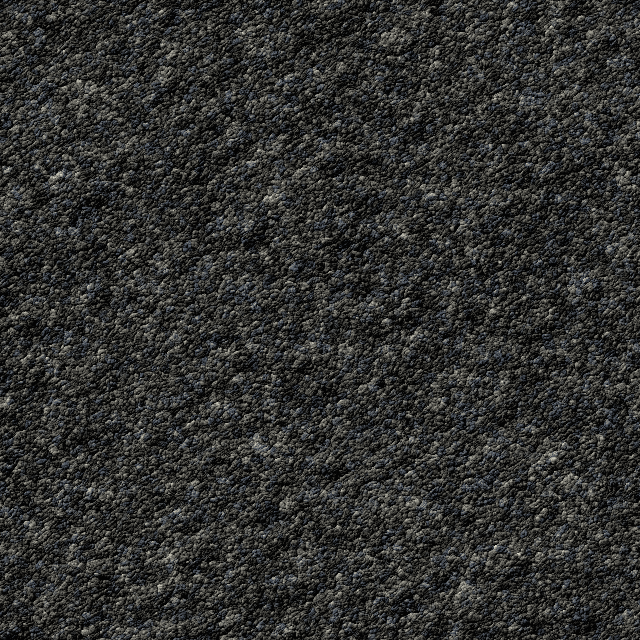
Write a three.js fragment shader that draws this texture.

```glsl
varying vec2 vUv;

const vec2 LIGHT_DIR = vec2(-0.55, 0.835);   // from the upper left
const vec2 GRAIN_STRETCH = vec2(0.85, 1.0);  // chips run across the light
const float COARSE_COUNT = 98.0;
const float MEDIUM_COUNT = 180.0;
const float FINE_COUNT = 300.0;
const float GRIT_COUNT = 420.0;
const float CLUMP_COUNT = 38.0;
const float PATCH_COUNT = 7.0;
const float FLECK_COUNT = 48.0;
const float WARP_COUNT = 80.0;
const float WARP_AMOUNT = 0.004;
const float EDGE_SHARPNESS = 45.0;
const float GAP_WIDTH = 0.28;
const float BASE_TONE = 0.152;
const float CONTRAST = 0.185;
const float SHADOW_SOFTNESS = 0.0012;
const vec3 WARM_STONE = vec3(1.02, 1.01, 0.94);
const vec3 BLUE_STONE = vec3(0.91, 1.0, 1.13);

float hash(vec2 p) {
  return fract(sin(dot(p, vec2(127.1, 311.7))) * 43758.5453);
}

vec2 hash2(vec2 p) {
  return vec2(hash(p), hash(p + 41.3));
}

float noise(vec2 p) {
  vec2 cell = floor(p);
  vec2 t = fract(p);
  t = t * t * (3.0 - 2.0 * t);
  float low = mix(hash(cell), hash(cell + vec2(1.0, 0.0)), t.x);
  float high = mix(hash(cell + vec2(0.0, 1.0)), hash(cell + 1.0), t.x);
  return mix(low, high, t.y);
}

// Softly blended cells: x = slope to light, y = stone tone, z = gap, w = tint
vec4 grains(vec2 p) {
  vec2 cell = floor(p);
  vec3 sum = vec3(0.0);
  float total = 0.0;
  float nearest = 9.0;
  float second = 9.0;
  for (int j = -1; j <= 1; j++) {
    for (int i = -1; i <= 1; i++) {
      vec2 id = cell + vec2(float(i), float(j));
      vec2 offset = p - id - hash2(id);
      float d = dot(offset, offset);
      float weight = exp(-EDGE_SHARPNESS * d);
      float stone = hash(id + 17.7);
      sum += weight * vec3(offset.y, stone * stone * stone - 0.25, hash(id + 73.1));
      total += weight;
      second = min(second, max(nearest, d));
      nearest = min(nearest, d);
    }
  }
  sum /= total;
  float gap = 1.0 - smoothstep(0.0, GAP_WIDTH, sqrt(second) - sqrt(nearest));
  return vec4(sum.xy, gap - 0.35, sum.z);
}

// Bumps, lit along the y axis of the light frame
float bumpRelief(vec2 p) {
  vec2 halfStep = vec2(0.0, 0.4);
  return noise(p + halfStep) - noise(p - halfStep);
}

void main() {
  // Frame with y pointing to the light, slightly warped
  vec2 across = vec2(LIGHT_DIR.y, -LIGHT_DIR.x);
  vec2 p = vec2(dot(vUv, across), dot(vUv, LIGHT_DIR));
  vec2 warp = vec2(noise(p * WARP_COUNT), noise(p * WARP_COUNT + 31.7)) - 0.5;
  p = (p + warp * WARP_AMOUNT) * GRAIN_STRETCH;

  // Three sizes of stone
  vec4 coarse = grains(p * COARSE_COUNT);
  vec4 medium = grains(p * MEDIUM_COUNT + 19.3);
  vec4 fine = grains(p * FINE_COUNT + 57.9);

  float relief = dot(coarse.xyz, vec3(1.05, 0.85, -0.65));
  relief += dot(medium.xyz, vec3(1.35, 0.95, -0.5));
  relief += dot(fine.xyz, vec3(1.1, 1.0, -0.2));

  // Sandy grit and shallow clumps
  relief += 0.9 * bumpRelief(p * GRIT_COUNT);
  relief += 0.7 * bumpRelief(p * CLUMP_COUNT);

  // Faint dusty patches and sparse pale flecks
  float dust = noise(vUv * PATCH_COUNT) + noise(vUv * PATCH_COUNT * 2.7 + 8.1);
  relief += 0.28 * (dust - 1.0);
  float fleck = smoothstep(0.72, 0.95, noise(p * FLECK_COUNT + 5.3));
  relief += 1.3 * fleck * noise(p * FINE_COUNT + 3.1);

  // Soft shadow floor
  float tone = BASE_TONE + CONTRAST * relief;
  tone = 0.01 + 0.5 * (tone + sqrt(tone * tone + SHADOW_SOFTNESS));

  // Blue chips among warm ones; the brightest stay warm
  float blueness = smoothstep(0.5, 0.9, mix(coarse.w, medium.w, 0.25));
  blueness *= 1.0 - smoothstep(0.32, 0.55, tone);
  gl_FragColor = vec4(tone * mix(WARM_STONE, BLUE_STONE, blueness), 1.0);
}
```
